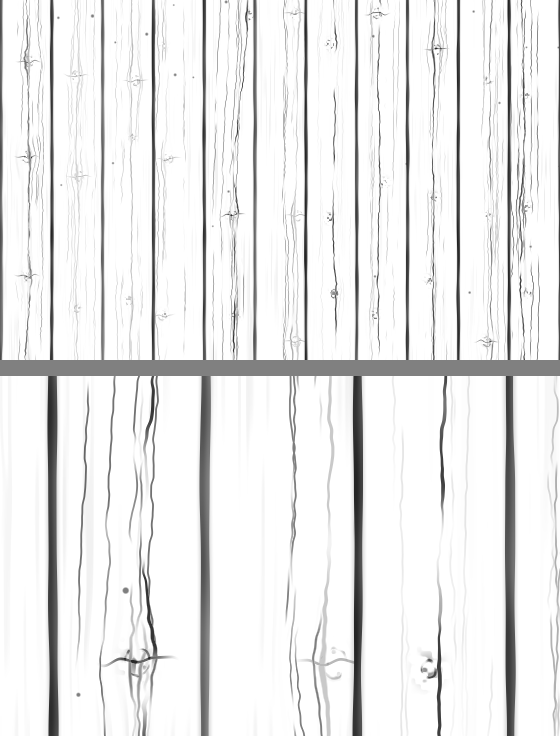
Top: the whole. Bottom: its middle third, enlarged.
Write a Shadertoy shader that draws this texture.

```glsl
const float PLANKS = 11.0;
const float EDGE_OFFSET = 0.02;
const float GAP_HALF_WIDTH = 0.028;
const float CRACK_HALF_WIDTH = 0.0095;
const float GRAIN_HALF_WIDTH = 0.006;
const float GRAIN_SPREAD = 0.42;
const int GRAIN_LINES = 9;
const int KNOTS = 3;
const float KNOT_SPACING = 2.4;
const float LEANING_PLANK = 4.0;
const float SPECK_CELL = 0.6;
const vec3 PAINT = vec3(1.0);
const vec3 CRACK_COLOR = vec3(0.16);

// Per plank: crack position, crack strength, grain centre, grain strength
const vec4 PLANK[11] = vec4[11](
    vec4(0.52, 0.65, 0.55, 0.45), vec4(0.50, 0.22, 0.55, 0.20),
    vec4(0.56, 0.32, 0.52, 0.22), vec4(0.25, 0.12, 0.30, 0.35),
    vec4(0.58, 0.95, 0.45, 0.55), vec4(0.82, 0.25, 0.80, 0.50),
    vec4(0.55, 0.90, 0.55, 0.10), vec4(0.45, 0.85, 0.55, 0.30),
    vec4(0.50, 0.85, 0.55, 0.35), vec4(0.64, 0.60, 0.62, 0.30),
    vec4(0.27, 0.85, 0.35, 0.75));
const float GAP_TONE[12] = float[12](
    0.40, 0.25, 0.46, 0.28, 0.30, 0.43, 0.25, 0.34, 0.32, 0.24, 0.25, 0.35);

float hash(vec2 p) {
    vec3 q = fract(p.xyx * 0.1031);
    q += dot(q, q.yzx + 33.33);
    return fract((q.x + q.y) * q.z);
}

float noise(vec2 p) {
    vec2 i = floor(p), f = fract(p);
    f = f * f * (3.0 - 2.0 * f);
    return mix(mix(hash(i), hash(i + vec2(1, 0)), f.x),
               mix(hash(i + vec2(0, 1)), hash(i + vec2(1, 1)), f.x), f.y);
}

// Pixel coverage of a band of given half width, also when thinner than a pixel
float band(float d, float halfWidth, float px) {
    float overlap = min(d + 0.5 * px, halfWidth) - max(d - 0.5 * px, -halfWidth);
    return clamp(overlap / px, 0.0, 1.0);
}

float wander(float y, float seed) {
    return 0.07 * (noise(vec2(seed, y * 0.7)) - 0.5)
         + 0.035 * (noise(vec2(seed + 5.0, y * 4.0)) - 0.5)
         + 0.016 * (noise(vec2(seed + 9.0, y * 16.0)) - 0.5);
}

// Darkness of knots, cracks and grain at p inside plank id
float woodInk(vec2 p, float id, float px) {
    vec4 plank = PLANK[int(id)];
    float seed = id * 17.3;
    float lean = id == LEANING_PLANK ? 0.24 * smoothstep(3.5, 7.0, p.y) : 0.0;
    float ink = 0.0, u = p.x;

    // Knots: broken ring, speckled core, side split; they push the grain apart
    for (int k = 0; k < KNOTS; k++) {
        vec2 key = vec2(seed + 3.0, float(k) * 7.0 + 1.0);
        float size = hash(key);
        float y = (float(k) + 0.15 + 0.7 * hash(key + 2.0)) * KNOT_SPACING;
        float x = plank.x + lean + 0.2 * (hash(key + 4.0) - 0.5);
        vec2 d = p - vec2(x, y);
        float r = length(d * vec2(1.0, 0.85));
        float rough = noise(p * 28.0 + seed);
        float ring = band(r - mix(0.03, 0.08, size) - 0.02 * rough, 0.007, px);
        float core = smoothstep(0.55, 0.8, rough) * exp(-r * r / 0.006);
        float split = band(d.y - 0.08 * (noise(vec2(p.x * 9.0, seed)) - 0.5), 0.009, px)
                    * smoothstep(0.28, 0.1, abs(d.x)) * step(0.55, size);
        float mark = 0.55 * ring * smoothstep(0.3, 0.7, rough) + 0.6 * core + 0.75 * split;
        ink = max(ink, mark * (0.25 + 0.75 * plank.y));
        u -= 0.7 * d.x * exp(-d.x * d.x / 0.06 - d.y * d.y / 0.09) * size;
    }

    // Main crack, varying in width and partly healed
    float crackWidth = CRACK_HALF_WIDTH * (0.5 + noise(vec2(seed, p.y * 5.0)));
    float crack = band(u - plank.x - lean - wander(p.y, seed), crackWidth, px);
    ink = max(ink, crack * plank.y * smoothstep(0.12, 0.4, noise(vec2(seed + 2.0, p.y * 2.2))));

    // Fine grain in broken strokes
    for (int i = 0; i < GRAIN_LINES; i++) {
        float lineSeed = seed + float(i) * 3.7 + 40.0;
        float x = plank.z + GRAIN_SPREAD * (hash(vec2(lineSeed, 8.0)) * 2.0 - 1.0) * 0.75;
        float stroke = noise(vec2(lineSeed, p.y * 0.8)) * 0.65
                     + noise(vec2(lineSeed, p.y * 4.0)) * 0.35;
        float grain = band(u - x - 0.5 * lean - wander(p.y, lineSeed), GRAIN_HALF_WIDTH, px);
        ink = max(ink, grain * plank.w * 1.2 * smoothstep(0.45, 0.68, stroke));
    }

    // Faint streaks under the paint
    float streak = noise(vec2(u * 38.0 + seed, p.y * 1.3));
    float patchy = noise(vec2(u * 4.0 + seed, p.y * 0.6));
    ink += 0.12 * plank.w * smoothstep(0.55, 0.9, streak) * smoothstep(0.4, 0.8, patchy);

    // Scattered specks
    vec2 cell = floor(p / SPECK_CELL) + vec2(seed, 0.0);
    vec2 spot = 0.2 + 0.6 * vec2(hash(cell + 11.0), hash(cell + 23.0));
    float dist = length((fract(p / SPECK_CELL) - spot) * SPECK_CELL);
    float radius = mix(0.012, 0.03, hash(cell + 31.0));
    float speck = smoothstep(radius + px, radius - px, dist) * step(0.86, hash(cell + 47.0));
    return clamp(max(ink, 0.6 * speck), 0.0, 1.0);
}

void mainImage(out vec4 fragColor, in vec2 fragCoord) {
    float px = (PLANKS + EDGE_OFFSET) / iResolution.x;
    vec2 p = fragCoord * px - vec2(EDGE_OFFSET, 0.0);
    float id = clamp(floor(p.x), 0.0, PLANKS - 1.0);
    vec3 color = mix(PAINT, CRACK_COLOR, woodInk(vec2(p.x - id, p.y), id, px));

    // Dark gaps between planks, with uneven edges and a soft rim
    float gap = clamp(round(p.x), 0.0, PLANKS);
    float d = p.x - gap - 0.012 * (noise(vec2(gap * 5.0, p.y * 1.5)) - 0.5);
    float width = GAP_HALF_WIDTH * (0.8 + 0.4 * noise(vec2(gap * 9.0, p.y * 2.5)));
    float tone = GAP_TONE[int(gap)] + 0.14 * (noise(vec2(gap * 3.0, p.y * 2.0)) - 0.5);
    tone += 0.12 * smoothstep(-0.5, 0.9, d / width) - 0.06;
    color *= 1.0 - 0.14 * smoothstep(0.06, 0.02, abs(d));
    color = mix(color, vec3(tone), band(d, width, px));
    fragColor = vec4(color, 1.0);
}
```
